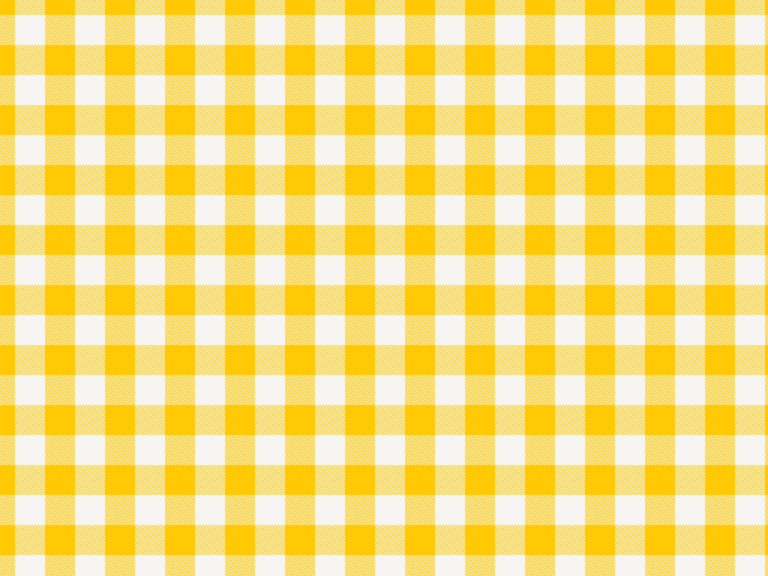
Give the GLSL for this pattern, as a WebGL 2 fragment shader.

```glsl
#version 300 es
precision highp float;

uniform vec2 u_resolution;
out vec4 fragColor;

const vec3 YELLOW = vec3(1.0, 0.79, 0.01);
const vec3 CREAM = vec3(0.97, 0.96, 0.945);

// 1 inside the half-width band centred on each whole number, with soft edges
vec2 bands(vec2 p, float soft) {
  vec2 fromCentre = abs(fract(p + 0.5) - 0.5);
  return clamp((0.25 - fromCentre) / soft + 0.5, 0.0, 1.0);
}

// Diagonal twill: share of the vertical thread, softer as threads near pixel size
float twill(float s, float pixel) {
  float fromCentre = abs(fract(s + 0.5) - 0.5);
  float soft = max(pixel, 7.7 * pixel * pixel);
  return clamp((0.255 - fromCentre) / soft + 0.5, 0.0, 1.0);
}

void main() {
  // Checks counted from the top left, 9.6 repeats down
  float pixel = 9.6 / u_resolution.y;
  vec2 p = vec2(gl_FragCoord.x, u_resolution.y - gl_FragCoord.y) * pixel;

  // Dyed stripes of both thread directions
  vec2 dyed = bands(p, 1.25 * pixel);

  // Twenty diagonal threads per repeat choose which direction shows
  float vertical = twill((p.x - p.y) * 20.0, pixel * 20.0);
  float yellow = mix(dyed.y, dyed.x, vertical);

  fragColor = vec4(mix(CREAM, YELLOW, yellow), 1.0);
}
```
